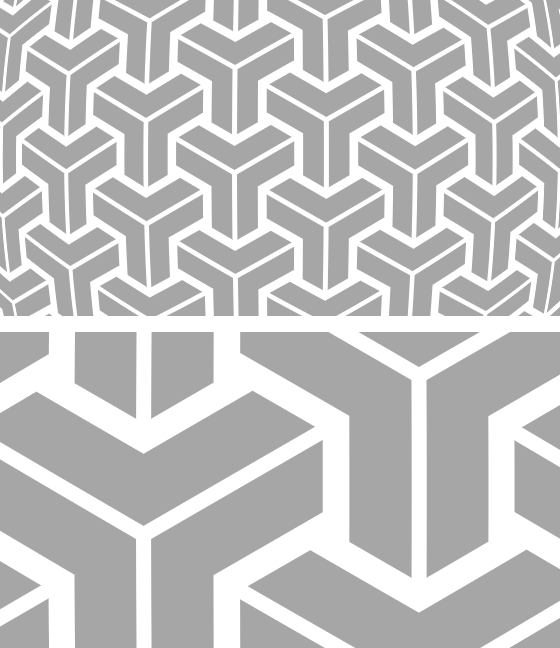
Top: the whole. Bottom: its middle third, enlarged.
Reproduce this pattern procedurally as a WebGL 1 fragment shader.

```glsl
precision highp float;

uniform vec2 u_resolution;

// Unwraps a sphere seen from the front; sine is distance / sphere radius.
float unwrapScale(float sine) {
  return asin(sine) / sine;
}

// Signed distance to the three grey chevrons of one tripod, junction at 0.
float tripod(vec2 p) {
  // Fold the three arms onto the one pointing down.
  p.x = abs(p.x);
  vec2 foldNormal = vec2(0.5, 0.8660254);
  p -= 2.0 * max(dot(p, foldNormal), 0.0) * foldNormal;
  p.x = abs(p.x);

  float side = p.x - 0.254;
  float tip = dot(p, vec2(0.5, -0.8660254)) - 0.75 * 0.8660254;
  float seam = 0.0275 - p.x;
  return max(max(side, tip), seam);
}

// Hexagonal lattice with columns one unit apart.
float tripodLattice(vec2 p) {
  float rowStep = 1.1547005;
  float column = floor(p.x + 0.5);
  float nearest = 10.0;
  for (int i = -1; i <= 1; i++) {
    float c = column + float(i);
    vec2 local = vec2(p.x - c, p.y - 0.5 * rowStep * mod(c, 2.0));
    local.y -= rowStep * floor(local.y / rowStep + 0.5);
    for (int j = -1; j <= 1; j++) {
      nearest = min(nearest, tripod(local - vec2(0.0, rowStep * float(j))));
    }
  }
  return nearest;
}

void main() {
  // Canvas units: column spacing at the centre of the bulge.
  float unitsPerHeight = 3.4286;
  vec2 p = (gl_FragCoord.xy - 0.5 * u_resolution) / u_resolution.y * unitsPerHeight;

  // Spherical bulge
  float sine = clamp(length(p) / 3.81, 0.0001, 0.999);
  float around = unwrapScale(sine);
  float outward = inversesqrt(1.0 - sine * sine);

  float d = tripodLattice(p * around + vec2(0.495, 0.162));

  // Edge smoothing follows the mean stretch of the bulge.
  float pixel = unitsPerHeight / u_resolution.y * 0.5 * (around + outward);
  float ink = clamp(0.5 - d / pixel, 0.0, 1.0);
  gl_FragColor = vec4(mix(vec3(1.0), vec3(0.65), ink), 1.0);
}
```
